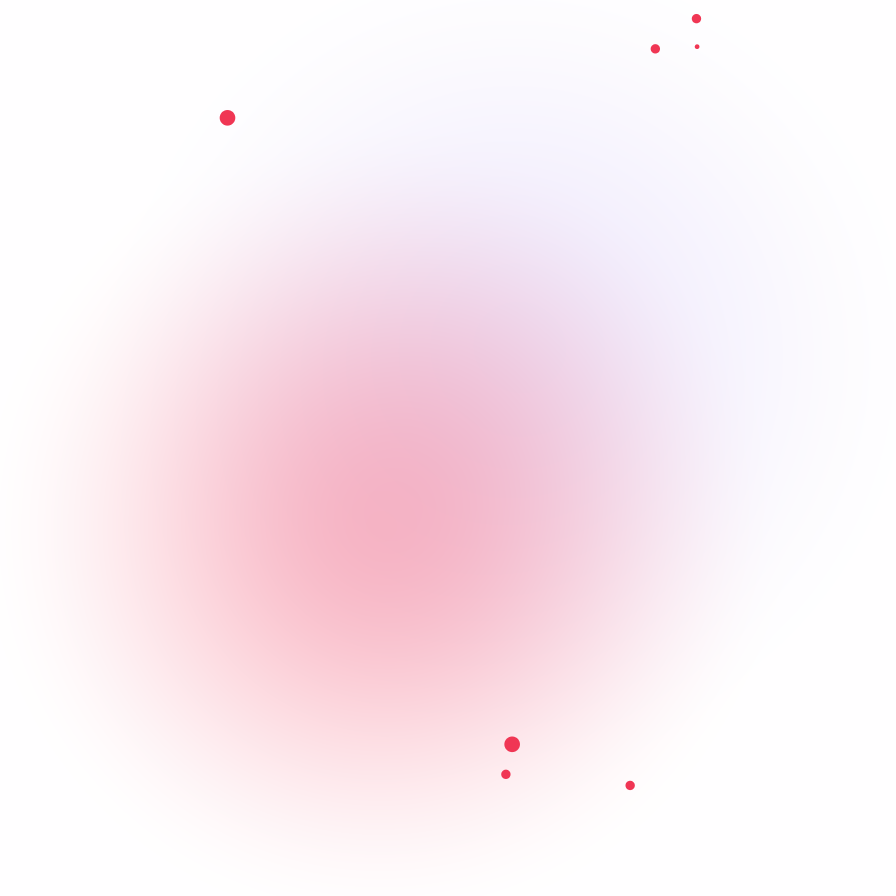
Reproduce this background procedurally as a Shadertoy shader.

```glsl
// Soft rose and lavender glows on white, with small clusters of crimson dots.

// Colours
const vec3 PAPER    = vec3(1.0, 0.998, 0.999);
const vec3 LAVENDER = vec3(0.65, 0.55, 0.95);
const vec3 ROSE     = vec3(0.95, 0.25, 0.37);
const vec3 CRIMSON  = vec3(0.94, 0.21, 0.33);

// Glows: centre, radius and peak opacity
const vec2  LAVENDER_CENTRE  = vec2(0.573, 0.603);
const float LAVENDER_RADIUS  = 0.49;
const float LAVENDER_OPACITY = 0.185;
const vec2  ROSE_CENTRE      = vec2(0.424, 0.410);
const float ROSE_RADIUS      = 0.458;
const float ROSE_OPACITY     = 0.36;

// Dot clusters: anchor, step down, step sideways, radius of each dot
const vec2 TOP_ANCHOR = vec2(0.7773, 0.9792);
const vec2 TOP_DROP   = vec2(0.0007, -0.0313);
const vec2 TOP_ARM    = vec2(-0.0466, -0.0024);
const vec3 TOP_RADII  = vec3(0.0052, 0.0026, 0.0052);
const vec2 LOW_ANCHOR = vec2(0.5716, 0.1693);
const vec2 LOW_DROP   = vec2(-0.0070, -0.0335);
const vec2 LOW_ARM    = vec2(0.1387, -0.0124);
const vec3 LOW_RADII  = vec3(0.0087, 0.0052, 0.0052);
const vec2  LONE_CENTRE = vec2(0.2539, 0.8685);
const float LONE_RADIUS = 0.0087;

// Opacity that falls smoothly from the centre to zero at the radius
float glow(vec2 p, vec2 centre, float radius) {
    return 1.0 - smoothstep(0.0, radius, distance(p, centre));
}

// Signed distance to a disc
float disc(vec2 p, vec2 centre, float radius) {
    return distance(p, centre) - radius;
}

// Distance to three dots along an L-shaped path
float cluster(vec2 p, vec2 anchor, vec2 drop, vec2 arm, vec3 radii) {
    float d = 1.0;
    vec2 centre = anchor;
    for (int i = 0; i < 3; i++) {
        d = min(d, disc(p, centre, radii[i]));
        centre += i == 0 ? drop : arm;
    }
    return d;
}

void mainImage(out vec4 fragColor, in vec2 fragCoord) {
    float side = min(iResolution.x, iResolution.y);
    vec2 p = (fragCoord - 0.5 * iResolution.xy) / side + 0.5;
    float pixel = 1.0 / side;

    // Layered glows
    vec3 colour = PAPER;
    colour = mix(colour, LAVENDER, LAVENDER_OPACITY * glow(p, LAVENDER_CENTRE, LAVENDER_RADIUS));
    colour = mix(colour, ROSE, ROSE_OPACITY * glow(p, ROSE_CENTRE, ROSE_RADIUS));

    // Antialiased dots
    float dots = disc(p, LONE_CENTRE, LONE_RADIUS);
    dots = min(dots, cluster(p, TOP_ANCHOR, TOP_DROP, TOP_ARM, TOP_RADII));
    dots = min(dots, cluster(p, LOW_ANCHOR, LOW_DROP, LOW_ARM, LOW_RADII));
    colour = mix(colour, CRIMSON, clamp(0.5 - dots / pixel, 0.0, 1.0));

    fragColor = vec4(colour, 1.0);
}
```
